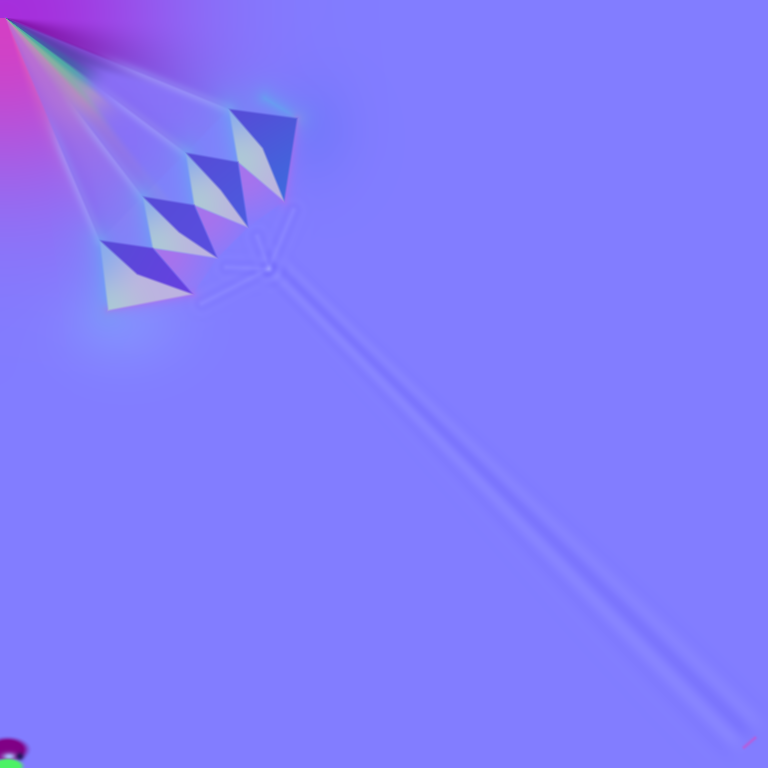
A Shadertoy shader for this texture map:

```glsl
#define BASE vec3(.508, .49, 1.)
#define APEX vec2(.007, .023)
#define TIP vec2(.111, .1)
#define FOCUS vec2(.35, .35)
#define TOP_STEP vec2(-.056, .057)
#define SOFT .0022
#define BEAM_GAIN .028

// Corners shared by neighbouring kites, and their lower points
const vec2 SIDE[5] = vec2[5](vec2(.387, .154), vec2(.31, .211), vec2(.253, .267),
                             vec2(.199, .323), vec2(.141, .404));
const vec2 FOOT[4] = vec2[4](vec2(.37, .262), vec2(.323, .296), vec2(.283, .336), vec2(.251, .383));

// Normal colours around the apex, by angle in degrees
const float ANGLE[9] = float[9](0., 20., 29., 35., 38., 43., 48., 57., 76.);
const vec3 FAN[9] = vec3[9](vec3(.65, .18, .86), vec3(.52, .08, .67), vec3(.2, .07, .42),
    vec3(.02, .28, .36), vec3(.08, .9, .32), vec3(.5, .96, .3), vec3(.95, .67, .47),
    vec3(.96, .43, .66), vec3(.83, .25, .77));

// Signed distance to a line, positive on its clockwise side
float edge(vec2 p, vec2 a, vec2 b) {
    vec2 d = normalize(b - a), q = p - a;
    return d.x * q.y - d.y * q.x;
}

float segment(vec2 p, vec2 a, vec2 b) {
    vec2 q = p - a, d = b - a;
    return length(q - d * clamp(dot(q, d) / dot(d, d), 0., 1.));
}

float cover(float d) { return smoothstep(-SOFT, SOFT, d); }

float blob(vec2 p, vec2 center, vec2 size) {
    vec2 q = (p - center) / size;
    return exp(-dot(q, q));
}

vec2 topCorner(int i) { return vec2(.298, .142) + float(i) * TOP_STEP; }

// Magenta halo and the sharp coloured wedge
vec3 apexFan(vec3 col, vec2 p) {
    vec2 q = p - APEX;
    float r = length(q), a = degrees(atan(q.y, q.x));
    vec3 hue = FAN[0];
    for (int i = 1; i < 9; i++) hue = mix(hue, FAN[i], smoothstep(ANGLE[i - 1], ANGLE[i], a));
    float wedge = smoothstep(20., 30., a) * (1. - smoothstep(42., 49., a));
    float reach = mix(.19, .138, wedge);
    float halo = exp(-pow(r / reach, mix(2., 9., wedge)));
    col = mix(col, vec3(.6, .36, .94), .75 * exp(-r * r / .055));
    float below = smoothstep(37., 41., a);
    col = mix(col, vec3(.88, .72, .62), .85 * below * blob(p, TIP + vec2(.004, .018), vec2(.035)));
    return mix(col, hue, halo);
}

// Long pale folds running from the apex to the kites
vec3 folds(vec3 col, vec2 p) {
    float inside = min(edge(p, APEX, topCorner(0)), -edge(p, APEX, topCorner(3)));
    inside = min(inside, edge(p, topCorner(0), topCorner(3)));
    col = mix(col, vec3(.53, .44, .96), .5 * cover(inside));
    for (int i = 0; i < 4; i++) {
        vec2 t = topCorner(i);
        float s = edge(p, APEX, t), d = segment(p, APEX, t);
        float fade = smoothstep(.12, .2, length(p - APEX));
        col = mix(col, vec3(.64, .62, .98), .6 * fade * exp(-d * d / .00005));
        col = mix(col, vec3(.46, .32, .9), .4 * fade * exp(-d / .012) * cover(-s));
    }
    return col;
}

vec3 kites(vec3 col, vec2 p) {
    // Cool light beside the kites and pink below them
    for (int i = 0; i < 4; i++) {
        vec2 t = topCorner(i);
        float leftGlow = exp(-segment(p, t, SIDE[i + 1]) / .019) * cover(edge(p, t, SIDE[i + 1]) * -1. + .06);
        col = mix(col, vec3(.4, .67, .95), .6 * leftGlow);
        if (i < 3) {
            vec2 s = SIDE[i + 1];
            float gap = min(edge(p, s, FOOT[i]), min(edge(p, FOOT[i], FOOT[i + 1]), edge(p, FOOT[i + 1], s)));
            col = mix(col, vec3(.67, .44, .92), .9 * cover(gap) * (1. - smoothstep(.02, .1, length(p - s))));
        }
    }
    col = mix(col, vec3(.35, .7, .92), .6 * exp(-segment(p, vec2(.345, .128), SIDE[0]) / .012));
    col = mix(col, vec3(.74, .4, .9), .5 * exp(-segment(p, SIDE[0], FOOT[0]) / .006));
    col = mix(col, vec3(.74, .4, .9), .5 * exp(-segment(p, SIDE[4], FOOT[3]) / .006));
    // Two facets per kite, split by a bent ridge
    for (int i = 0; i < 4; i++) {
        vec2 t = topCorner(i), a = SIDE[i], f = FOOT[i], b = SIDE[i + 1];
        vec2 m = vec2(.342, .193) + float(i) * vec2(-.0545, .0547);
        float body = min(min(edge(p, t, a), edge(p, a, f)), min(edge(p, f, b), edge(p, b, t)));
        float r0 = edge(p, t, m), r1 = edge(p, m, f);
        float ridge = i < 2 ? min(r0, r1) : max(r0, r1);
        float along = clamp(dot(p - t, f - t) / dot(f - t, f - t), 0., 1.);
        vec3 dusk = mix(vec3(.34, .29, .84), mix(vec3(.24, .42, .87), vec3(.4, .25, .88), float(i) / 3.), along);
        vec3 dawn = mix(vec3(.53, .67, .93), vec3(.74, .7, .88), smoothstep(0., .55, along));
        dawn = mix(dawn, vec3(.66, .82, .82), .7 * blob(p, b, vec2(.04)));
        col = mix(col, mix(dusk, dawn, cover(ridge)), cover(body));
    }
    return col;
}

// Faint streaks gather at the focus and leave as a widening beam
float ripples(vec2 p) {
    float along = (p.x + p.y) * .5, across = (p.x - p.y) * .7071 - .008;
    float width = mix(.018, .034, smoothstep(.35, .95, along));
    float x = across / width;
    float beam = -cos(x * 5.2 - .8) * exp(-x * x) * smoothstep(.32, .38, along) * (1. - smoothstep(.95, .98, along));
    for (int i = 0; i < 4; i++) {
        float d = segment(p, FOOT[i] + vec2(.012), FOCUS);
        beam += .8 * cos(d * 420.) * exp(-d / .008);
    }
    return beam * BEAM_GAIN;
}

void mainImage(out vec4 fragColor, in vec2 fragCoord) {
    vec2 p = fragCoord / iResolution.xy;
    p.y = 1. - p.y;
    vec3 col = BASE;
    col = mix(col, vec3(.53, .6, 1.), .6 * blob(p, vec2(.16, .42), vec2(.08, .06)));
    col = mix(col, vec3(.43, .46, .98), .6 * blob(p, vec2(.41, .17), vec2(.055, .07)));
    col = kites(folds(apexFan(col, p), p), p);
    col += ripples(p) * vec3(1., 1.2, .25);
    // Small marks in the lower corners
    float tick = segment(p, vec2(.969, .973), vec2(.983, .961));
    col = mix(col, vec3(.72, .36, .86), .8 * exp(-tick * tick / .000006));
    col = mix(col, vec3(.5, 0., .52), smoothstep(.15, .55, blob(p, vec2(.01, .976), vec2(.024, .014))));
    col = mix(col, vec3(.65, .7, .95), blob(p, vec2(.012, .985), vec2(.009, .005)));
    col = mix(col, vec3(.06, .08, .3), .8 * blob(p, vec2(.026, .985), vec2(.005)));
    col = mix(col, vec3(.3, .95, .4), smoothstep(.2, .6, blob(p, vec2(.01, .998), vec2(.02, .01))));
    fragColor = vec4(clamp(col, 0., 1.), 1.);
}
```
